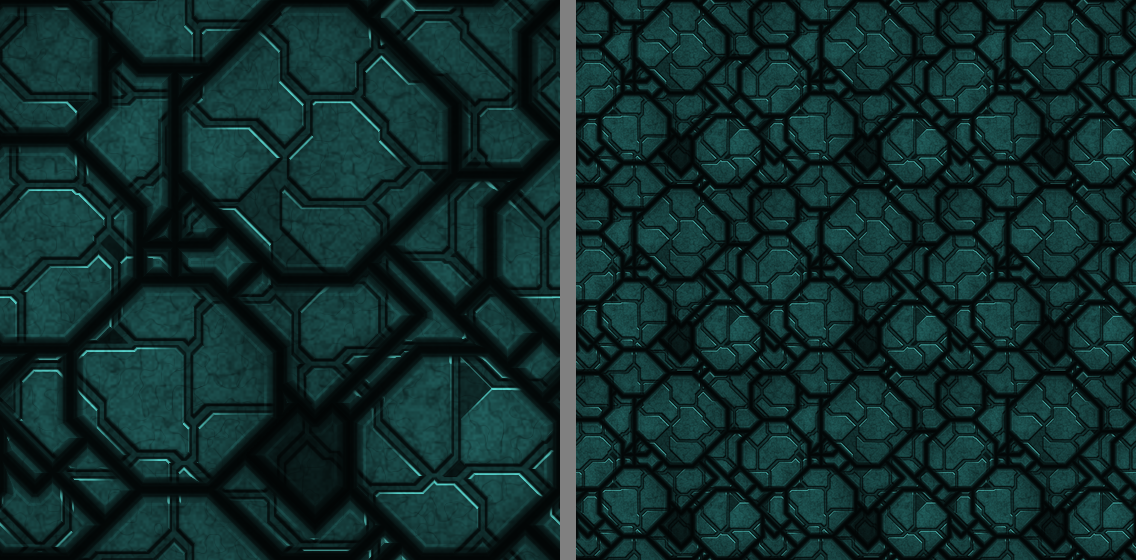
Left: one tile. Right: repeated 3 by 3.
Give the GLSL for this texture, as a three.js fragment shader.

```glsl
varying vec2 vUv;

vec2 hash2(vec2 p) {
  vec3 q = fract(p.xyx * vec3(0.1031, 0.103, 0.0973));
  q += dot(q, q.yzx + 33.33);
  return fract((q.xx + q.yz) * q.zy);
}

// Value noise that wraps after n cells
float noise(vec2 p, float n) {
  vec2 cell = floor(p * n);
  vec2 f = fract(p * n);
  f = f * f * (3.0 - 2.0 * f);
  float a = hash2(mod(cell, n)).x;
  float b = hash2(mod(cell + vec2(1.0, 0.0), n)).x;
  float c = hash2(mod(cell + vec2(0.0, 1.0), n)).x;
  float d = hash2(mod(cell + 1.0, n)).x;
  return mix(mix(a, b, f.x), mix(c, d, f.x), f.y);
}

// Distance to the nearest whole number
float wrapped(float x) {
  return abs(fract(x + 0.5) - 0.5);
}

// Stacked chamfered plates: distance to the visible rim, plate number
vec2 plates(vec2 p) {
  float rim = 1.0;
  float id = 0.0;
  for (int i = 0; i < 13; i++) {
    float k = float(i);
    vec2 r = hash2(vec2(k + 4.0, 7.0));
    vec2 center = floor(16.0 * fract(k * vec2(0.755, 0.57) + 0.06)) / 16.0;
    vec2 extent = floor(mix(3.9, 2.0, fract(k * 0.382 + 0.2)) + r);
    float cut = floor((extent.x + extent.y) * 0.68 + 0.5) - step(0.75, r.y);
    vec2 q = abs(fract(p - center + 0.5) - 0.5);
    vec2 side = q - extent / 16.0;
    float d = max(max(side.x, side.y), (q.x + q.y - cut / 16.0) * 0.707);
    if (d < 0.0) {
      rim = -d;
      id = k + 1.0;
    } else {
      rim = min(rim, d);
    }
    // Long straight grooves run between the lower and upper plates
    if (i == 6) {
      float diagonal = min(wrapped(p.x + p.y - 0.25), wrapped(p.x - p.y + 0.3125));
      rim = min(rim, min(wrapped(p.x - 0.3125), diagonal * 0.707));
    }
  }
  return vec2(rim, id);
}

// Chebyshev cells give straight seams with diagonal jogs
float seams(vec2 p) {
  vec2 cell = floor(p * 6.0);
  float nearest = 9.0;
  float second = 9.0;
  for (int y = -1; y <= 1; y++) {
    for (int x = -1; x <= 1; x++) {
      vec2 c = cell + vec2(float(x), float(y));
      vec2 q = abs(p * 6.0 - c - 0.1 - 0.8 * hash2(mod(c, 6.0) + 11.0));
      float d = max(q.x, q.y);
      second = min(second, max(nearest, d));
      nearest = min(nearest, d);
    }
  }
  return (second - nearest) / 6.0;
}

// Height, rim distance, seam distance, recess
vec4 surface(vec2 p) {
  vec2 plate = plates(p);
  float recess = 1.0 - step(0.5, abs(plate.y - 3.0));
  float seam = seams(p);
  float seamDepth = smoothstep(0.008, 0.02, plate.x) * (1.0 - recess);
  float height = 0.02 * smoothstep(0.002, 0.025, plate.x);
  height -= 0.012 * seamDepth * (1.0 - smoothstep(0.008, 0.022, seam));
  return vec4(height, plate.x, seam, recess);
}

void main() {
  float eps = 0.0015;
  vec4 s = surface(vUv);
  vec2 slope = vec2(surface(vUv + vec2(eps, 0.0)).x, surface(vUv + vec2(0.0, eps)).x) - s.x;
  slope = clamp(slope / eps, -1.5, 1.5);
  float light = dot(-slope, vec2(0.25, 0.85));

  // Worn grain with crinkled hairlines
  vec2 warped = vUv + 0.014 * (vec2(noise(vUv, 64.0), noise(vUv + 0.37, 64.0)) - 0.5);
  float crackA = smoothstep(0.0, 0.1, abs(noise(warped, 34.0) - 0.5));
  float crackB = smoothstep(0.0, 0.12, abs(noise(warped + 0.21, 53.0) - 0.45));
  float grain = 0.72 + 0.17 * crackA + 0.13 * crackB;
  grain += 0.28 * (noise(vUv, 190.0) - 0.5) + 0.2 * (noise(vUv, 14.0) - 0.5);

  // Dark groove, bevel and plate top
  float top = smoothstep(0.018, 0.026, s.y);
  float tone = mix(0.035, 0.185, smoothstep(0.003, 0.019, s.y));
  tone = mix(tone, 0.275, top) * mix(1.0, grain, 0.4 + 0.6 * top);
  tone *= mix(0.84, 1.0, smoothstep(0.02, 0.06, s.y));
  tone *= 0.82 + 0.36 * noise(vUv, 4.0);
  float step2 = 1.0 - smoothstep(0.001, 0.003, abs(s.y - 0.011));
  tone *= 1.0 - 0.3 * step2;

  // Thin seams: two dark lines around a dim strip
  float seamMask = smoothstep(0.008, 0.02, s.y);
  float line = 1.0 - smoothstep(0.002, 0.007, abs(s.z - 0.012));
  tone *= 1.0 - 0.62 * line * seamMask;
  tone *= mix(1.0, mix(0.7, 1.0, smoothstep(0.008, 0.035, s.z)), seamMask);

  // Light from above, pale rims and broken glints
  tone *= 1.0 + 0.32 * clamp(light, -1.0, 1.0);
  float rimLine = 1.0 - smoothstep(0.001, 0.0035, abs(s.y - 0.026));
  tone += 0.085 * rimLine * noise(vUv, 24.0);
  float seamEdge = 1.0 - smoothstep(0.002, 0.007, abs(s.z - 0.02));
  float glint = seamEdge * seamMask * smoothstep(0.15, 0.9, light);
  glint *= smoothstep(0.3, 0.65, noise(vUv, 9.0)) * (1.0 - s.w);
  tone = mix(tone, 0.4 * tone + 0.01, s.w);

  vec3 color = max(tone, 0.015) * vec3(0.35, 1.0, 0.98);
  color += glint * vec3(0.22, 0.48, 0.46);
  gl_FragColor = vec4(color, 1.0);
}
```
